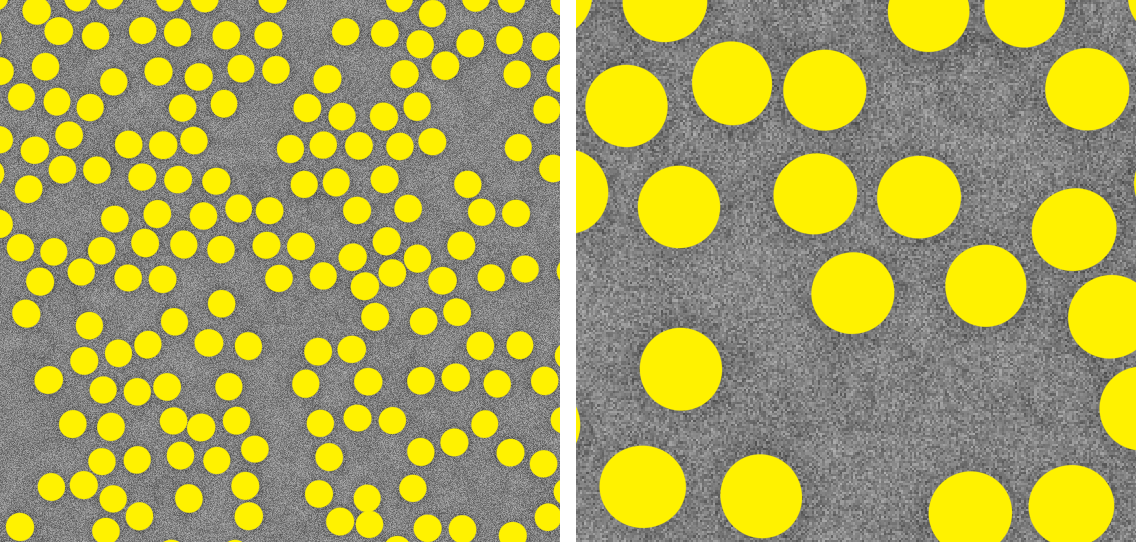
Left, the full canvas; right, a detail of the centre.
Write a WebGL 2 fragment shader that draws this pattern.

```glsl
#version 300 es
precision highp float;
// Scattered flat yellow discs, loosely packed with gaps, on fine grainy grey.

uniform vec2 u_resolution;
out vec4 fragColor;

// Lengths of the layout are in units of PITCH; PITCH is a share of canvas height.
const float PITCH = 0.074;
const float ROW_STEP = 0.866;      // height of a hexagonal row
const float KEEP = 0.75;           // share of cells holding a disc
const float GHOST = 0.94;          // empty cells above this show a faint ring
const float JITTER = 0.64;         // full width of the random offset
const float GAP = 0.87;            // wanted distance between centres
const float MAX_PUSH = 0.45;
const float RADIUS = 0.345;
const float RADIUS_VARIATION = 0.04;
const float STRETCH = 0.025;
const float HALO_WIDTH = 0.13;
const float HALO_DEPTH = 0.06;
const float GHOST_DEPTH = 0.035;
const float GRAINS = 744.0;        // grains per canvas height
const float GRAIN_CONTRAST = 0.17;
const float MOTTLE_SCALE = 38.0;
const float MOTTLE_CONTRAST = 0.05;
const float GREY = 0.518;
const vec3 YELLOW = vec3(1.0, 0.95, 0.0);

// Integer hash giving three values from 0 to 1.
vec3 hash(vec2 cell, int seed) {
    uvec3 v = uvec3(ivec3(ivec2(cell), seed));
    v = v * 1664525u + 1013904223u;
    v.x += v.y * v.z; v.y += v.z * v.x; v.z += v.x * v.y;
    v ^= v >> 16u;
    v.x += v.y * v.z; v.y += v.z * v.x; v.z += v.x * v.y;
    return vec3(v >> 8u) / 16777216.0;
}

float valueNoise(vec2 p) {
    vec2 i = floor(p);
    vec2 f = smoothstep(0.0, 1.0, p - i);
    float low = mix(hash(i, 7).x, hash(i + vec2(1, 0), 7).x, f.x);
    float high = mix(hash(i + vec2(0, 1), 7).x, hash(i + vec2(1, 1), 7).x, f.x);
    return mix(low, high, f.y);
}

// Cell of the staggered lattice near p, moved by a number of columns and rows.
vec2 cellNear(vec2 p, vec2 offset) {
    float row = floor(p.y / ROW_STEP) + offset.y;
    return vec2(floor(p.x - 0.5 * mod(row, 2.0)) + offset.x, row);
}

vec2 cellCentre(vec2 cell) {
    return vec2(cell.x + 0.5 + 0.5 * mod(cell.y, 2.0), (cell.y + 0.5) * ROW_STEP);
}

vec2 looseCentre(vec2 cell) {
    return cellCentre(cell) + JITTER * (hash(cell, 1).xy - 0.5);
}

// Pushes a centre away from neighbours that crowd it.
vec2 spacedCentre(vec2 cell, vec2 start) {
    vec2 home = cellCentre(cell);
    vec2 push = vec2(0.0);
    for (int y = -1; y <= 1; y++)
    for (int x = -2; x <= 2; x++) {
        vec2 other = cellNear(home, vec2(x, y));
        if (other == cell || hash(other, 1).z > KEEP) continue;
        vec2 away = start - looseCentre(other);
        float spacing = max(length(away), 0.001);
        push += away / spacing * 0.5 * max(GAP - spacing, 0.0);
    }
    return start + push * min(1.0, MAX_PUSH / max(length(push), 0.001));
}

// Distance to a slightly uneven disc.
float discDistance(vec2 p, vec2 cell) {
    vec3 shape = hash(cell, 2);
    float angle = 6.2832 * shape.x;
    vec2 axis = vec2(cos(angle), sin(angle));
    vec2 local = vec2(dot(p, axis), dot(p, vec2(-axis.y, axis.x)));
    local *= vec2(1.0 - STRETCH * shape.y, 1.0 + STRETCH * shape.y);
    return length(local) - RADIUS * (1.0 + RADIUS_VARIATION * (shape.z - 0.5));
}

void main() {
    vec2 p = gl_FragCoord.xy / u_resolution.y;
    vec2 q = p / PITCH;
    float pixel = 1.0 / (u_resolution.y * PITCH);

    // Nearest disc, and faint rings in some empty cells
    float nearest = 10.0;
    float ghost = 0.0;
    for (int y = -2; y <= 2; y++)
    for (int x = -2; x <= 2; x++) {
        vec2 cell = cellNear(q, vec2(x, y));
        float presence = hash(cell, 1).z;
        vec2 start = looseCentre(cell);
        if (distance(q, start) > 1.2) continue;
        if (presence < KEEP) {
            nearest = min(nearest, discDistance(q - spacedCentre(cell, start), cell));
        } else if (presence > GHOST) {
            float ring = discDistance(q - start, cell) / 0.06;
            ghost = max(ghost, exp(-ring * ring));
        }
    }

    // Grainy grey ground with soft mottling and dark halos
    vec3 grain = hash(floor(p * GRAINS), 3);
    float halo = exp(-pow(max(nearest, 0.0) / HALO_WIDTH, 2.0));
    float grey = GREY + GRAIN_CONTRAST * (grain.x + grain.y - 1.0);
    grey += MOTTLE_CONTRAST * (valueNoise(p * MOTTLE_SCALE) - 0.5);
    grey -= HALO_DEPTH * halo + GHOST_DEPTH * ghost;

    float disc = 1.0 - smoothstep(-0.8 * pixel, 0.8 * pixel, nearest);
    fragColor = vec4(mix(vec3(grey), YELLOW, disc), 1.0);
}
```
